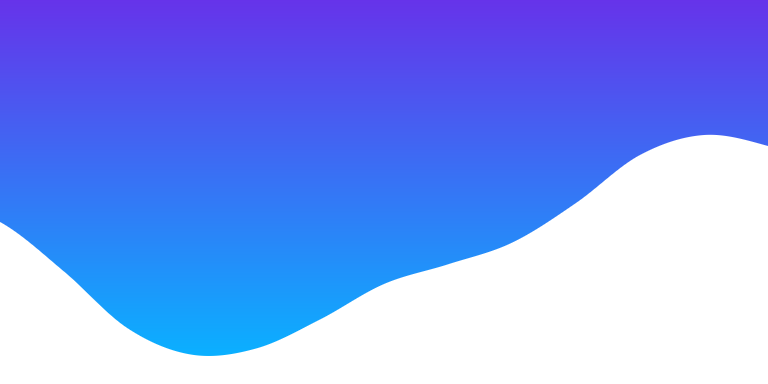
Reproduce this background procedurally as a Shadertoy shader.

```glsl
const vec3 TOP_VIOLET = vec3(0.40, 0.20, 0.917);
const vec3 LOW_AZURE = vec3(0.04, 0.69, 1.0);
const vec3 WHITE = vec3(1.0);
const float GRADIENT_BOTTOM = 0.073;

// Evenly spaced wave heights, with one extra knot beyond each side
const int SPANS = 12;
const float WAVE_KNOTS[SPANS + 3] = float[](
    0.477, 0.422, 0.293, 0.1445, 0.0763, 0.0924, 0.168, 0.2604,
    0.3117, 0.368, 0.4714, 0.5964, 0.6484, 0.6198, 0.557
);

// Catmull-Rom curve through the knots, x from 0 to 1
float waveHeight(float x) {
    float position = x * float(SPANS);
    int span = clamp(int(floor(position)), 0, SPANS - 1);
    float t = position - float(span);
    float a = WAVE_KNOTS[span];
    float b = WAVE_KNOTS[span + 1];
    float c = WAVE_KNOTS[span + 2];
    float d = WAVE_KNOTS[span + 3];
    float linear = c - a;
    float quadratic = 2.0 * a - 5.0 * b + 4.0 * c - d;
    float cubic = 3.0 * (b - c) + d - a;
    return b + 0.5 * t * (linear + t * (quadratic + t * cubic));
}

void mainImage(out vec4 fragColor, in vec2 fragCoord) {
    vec2 uv = fragCoord / iResolution.xy;

    // Vertical gradient
    float rise = smoothstep(0.0, 1.0, 0.0) + clamp((uv.y - GRADIENT_BOTTOM) / (1.0 - GRADIENT_BOTTOM), 0.0, 1.0);
    vec3 sky = mix(LOW_AZURE, TOP_VIOLET, rise);

    // Antialiased wave edge
    float above = uv.y - waveHeight(uv.x);
    float edgeWidth = length(vec2(dFdx(above), dFdy(above)));
    float coverage = clamp(above / edgeWidth + 0.5, 0.0, 1.0);

    fragColor = vec4(mix(WHITE, sky, coverage), 1.0);
}
```
